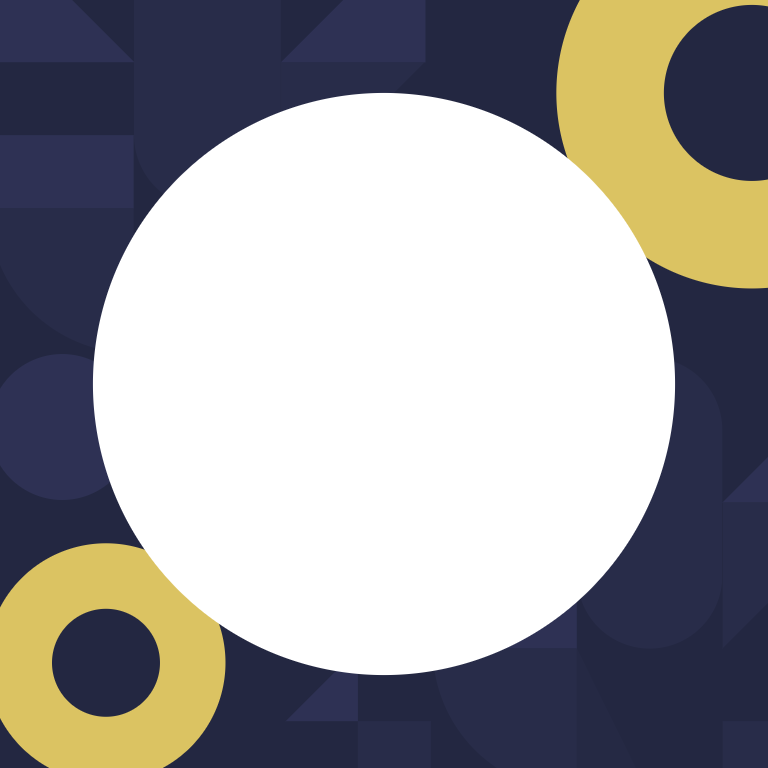
Write a three.js fragment shader that draws this background.

```glsl
#define NAVY vec3(0.137, 0.153, 0.255)
#define SLATE vec3(0.157, 0.173, 0.286)
#define INDIGO vec3(0.180, 0.194, 0.330)
#define GOLD vec3(0.860, 0.765, 0.384)
#define PAPER vec3(1.0)
#define DISC_RADIUS 0.379
#define WEDGE_STRENGTH 0.4

varying vec2 vUv;

// Signed distances, negative inside
float disc(vec2 p, vec2 center, float radius) {
  return length(p - center) - radius;
}

float box(vec2 p, vec2 low, vec2 high) {
  vec2 d = abs(p - 0.5 * (low + high)) - 0.5 * (high - low);
  return max(d.x, d.y);
}

float ring(vec2 p, vec2 center, float inner, float outer) {
  return abs(length(p - center) - 0.5 * (inner + outer)) - 0.5 * (outer - inner);
}

float uprightCapsule(vec2 p, float x, float bottom, float top, float radius) {
  return length(p - vec2(x, clamp(p.y, bottom, top))) - radius;
}

// Lower-left quarter of a disc
float quarterDisc(vec2 p, vec2 corner, float radius) {
  return max(disc(p, corner, radius), max(p.x - corner.x, p.y - corner.y));
}

// Half planes bounded by 45 degree lines
float belowFalling(vec2 p, float offset) {
  return (p.x + p.y - offset) * 0.7071;
}

float aboveRising(vec2 p, float offset) {
  return (p.x - p.y - offset) * 0.7071;
}

void paint(inout vec3 color, vec3 ink, float d) {
  float pixel = max(fwidth(vUv.x), 0.00001);
  color = mix(color, ink, clamp(0.5 - d / pixel, 0.0, 1.0));
}

// Faint shapes behind the upper left
void paintUpperMotifs(inout vec3 color, vec2 p) {
  float slate = uprightCapsule(p, 0.270, 0.824, 1.2, 0.0955);
  slate = min(slate, quarterDisc(p, vec2(0.174, 0.729), 0.189));
  float cutCorner = box(p, vec2(0.366, 0.75), vec2(0.554, 0.919));
  slate = min(slate, max(cutCorner, aboveRising(p, -0.366)));
  paint(color, SLATE, slate);

  float leftSlope = box(p, vec2(-0.1, 0.919), vec2(0.174, 1.1));
  float indigo = max(leftSlope, belowFalling(p, 1.094));
  float rightSlope = box(p, vec2(0.366, 0.919), vec2(0.554, 1.1));
  indigo = min(indigo, max(rightSlope, -aboveRising(p, -0.553)));
  indigo = min(indigo, box(p, vec2(-0.1, 0.729), vec2(0.174, 0.824)));
  indigo = min(indigo, disc(p, vec2(0.081, 0.444), 0.095));
  paint(color, INDIGO, indigo);
}

// Faint shapes behind the lower right
void paintLowerMotifs(inout vec3 color, vec2 p) {
  vec2 hinge = vec2(0.751, 0.156);
  float wedge = dot(p - hinge, vec2(0.897, 0.443));
  wedge = max(wedge, max(hinge.x - p.x, p.y - hinge.y));
  paint(color, mix(NAVY, SLATE, WEDGE_STRENGTH), wedge);

  float slate = uprightCapsule(p, 0.846, 0.250, 0.440, 0.0945);
  slate = min(slate, quarterDisc(p, hinge, 0.1875));
  float cutCorner = box(p, vec2(0.941, 0.1), vec2(1.1, 0.346));
  slate = min(slate, max(cutCorner, aboveRising(p, 0.785)));
  slate = min(slate, box(p, vec2(0.466, -0.1), vec2(0.561, 0.061)));
  slate = min(slate, box(p, vec2(0.941, -0.1), vec2(1.1, 0.061)));
  paint(color, SLATE, slate);

  float edgeSlope = box(p, vec2(0.941, 0.346), vec2(1.1, 0.5));
  float indigo = max(edgeSlope, -aboveRising(p, 0.595));
  float lowSlope = box(p, vec2(0.372, 0.061), vec2(0.466, 0.156));
  indigo = min(indigo, max(lowSlope, -aboveRising(p, 0.311)));
  indigo = min(indigo, box(p, vec2(0.564, 0.156), vec2(0.751, 0.250)));
  paint(color, INDIGO, indigo);
}

void main() {
  vec2 p = vUv;
  vec3 color = NAVY;
  paintUpperMotifs(color, p);
  paintLowerMotifs(color, p);

  // Gold rings with dark centers
  vec2 upperRing = vec2(0.979, 0.879);
  vec2 lowerRing = vec2(0.138, 0.137);
  paint(color, NAVY, min(disc(p, upperRing, 0.13), disc(p, lowerRing, 0.09)));
  paint(color, GOLD, ring(p, upperRing, 0.1146, 0.2546));
  paint(color, GOLD, ring(p, lowerRing, 0.0703, 0.1556));

  // Central disc
  paint(color, PAPER, disc(p, vec2(0.5), DISC_RADIUS));
  gl_FragColor = vec4(color, 1.0);
}
```
